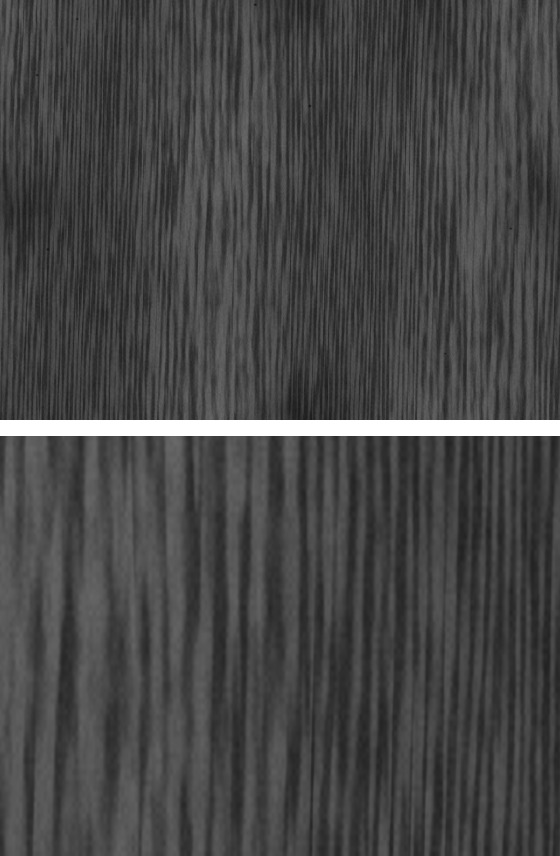
Top, the full canvas; bottom, a detail of the centre.
This texture is drawn by a Shadertoy shader. Its source:

```glsl
// Dark charcoal-stained wood veneer with upright, ragged grain.

const float TAU = 6.2831853;
const float BAND = 0.667;        // distance between two wide-grained zones
const float BAND_CENTRE = 0.53;
const float LINES = 66.0;        // mean grain lines per canvas height
const float SPREAD = 0.40;       // how much the line spacing varies
const vec3 TINT = vec3(1.0, 1.0, 1.005);

float hash(vec2 cell) {
    vec3 q = fract(cell.xyx * vec3(0.1031, 0.1030, 0.0973));
    q += dot(q, q.yzx + 33.33);
    return fract((q.x + q.y) * q.z);
}

// Value noise in -1..1
float noise(vec2 p) {
    vec2 cell = floor(p);
    vec2 f = fract(p);
    f = f * f * (3.0 - 2.0 * f);
    float low = mix(hash(cell), hash(cell + vec2(1.0, 0.0)), f.x);
    float high = mix(hash(cell + vec2(0.0, 1.0)), hash(cell + vec2(1.0)), f.x);
    return 2.0 * mix(low, high, f.y) - 1.0;
}

// 1 in the middle of a wide-grained zone, 0 between zones
float openness(vec2 p) {
    float x = p.x - BAND_CENTRE - 0.14 * (p.y - 0.4);
    x += 0.05 * noise(p * vec2(4.0, 3.0) + 40.0);
    return 0.5 + 0.5 * cos(TAU * x / BAND);
}

// Slides neighbouring fibres along the grain so that edges fray upright
vec2 fray(vec2 p) {
    float slide = noise(p * vec2(190.0, 3.0) + 61.0);
    return p + vec2(0.0, 0.07 * slide);
}

// Running count of grain lines, bent by slow noise
float grainPhase(vec2 p) {
    float x = p.x - BAND_CENTRE - 0.025 * (p.y - 0.5);
    x += 0.010 * noise(p * vec2(3.0, 2.0) + 7.0);
    float phase = LINES * (x - SPREAD * BAND / TAU * sin(TAU * x / BAND));
    phase += 0.45 * noise(p * vec2(22.0, 2.6) + 19.0);
    return phase + 0.20 * noise(p * vec2(60.0, 6.0) + 3.0);
}

// Coverage of pale wood between the dark pores
float paleWood(vec2 p, float open) {
    vec2 frayed = fray(p);
    float ring = cos(TAU * grainPhase(frayed));
    float streaks = noise(frayed * vec2(105.0, 7.0) + 11.0);
    float patches = noise(frayed * vec2(48.0, 5.0) + 37.0);
    float ragged = noise(p * vec2(200.0, 32.0) + 29.0);
    float level = mix(0.85, 0.65, open) * ring + 0.75 * streaks;
    level += 0.6 * open * patches + 0.5 * ragged;
    return smoothstep(-1.2, 1.2, level + 0.2 * open);
}

float softSpot(vec2 p, vec2 centre, vec2 size) {
    vec2 d = (p - centre) / size;
    return exp(-dot(d, d));
}

// Broad stains on the side and top edges, repeating across the canvas
float stains(vec2 p, float width) {
    float sum = 0.0;
    for (int i = 0; i < 2; i++) {
        float side = float(i);
        sum += softSpot(p, vec2(side * width + 0.03, 0.51), vec2(0.14, 0.10));
        sum += softSpot(p, vec2(0.53 * width, side), vec2(0.10, 0.09));
    }
    return sum;
}

// A few tiny dark pits
float pits(vec2 p, float width) {
    float cover = 0.0;
    float blur = 1.0 / iResolution.y;
    for (int i = 0; i < 8; i++) {
        float id = float(i);
        vec2 centre = vec2(width * hash(vec2(id, 5.0)), hash(vec2(id, 17.0)));
        vec2 d = (p - centre) * vec2(0.8, 1.0);
        float radius = mix(0.001, 0.0026, hash(vec2(id, 31.0)));
        cover = max(cover, 1.0 - smoothstep(radius - blur, radius + blur, length(d)));
    }
    return cover;
}

void mainImage(out vec4 fragColor, in vec2 fragCoord) {
    vec2 p = fragCoord / iResolution.y;
    float width = iResolution.x / iResolution.y;

    // Grain lines
    float open = openness(p);
    float darkTone = mix(0.170, 0.188, open);
    float paleTone = mix(0.302, 0.366, open);
    float tone = mix(darkTone, paleTone, paleWood(p, open));

    // Fine fibres and surface dust
    tone += 0.022 * noise(p * vec2(240.0, 24.0) + 53.0);
    tone += 0.020 * noise(p * vec2(360.0, 230.0) + 71.0);

    // Slow shading, stains and pits
    tone *= 1.0 + 0.06 * noise(p * vec2(5.0, 3.0) + 83.0);
    tone *= 1.0 - 0.25 * stains(p, width);
    tone = mix(tone, 0.07, 0.85 * pits(p, width));

    fragColor = vec4(tone * TINT, 1.0);
}
```
